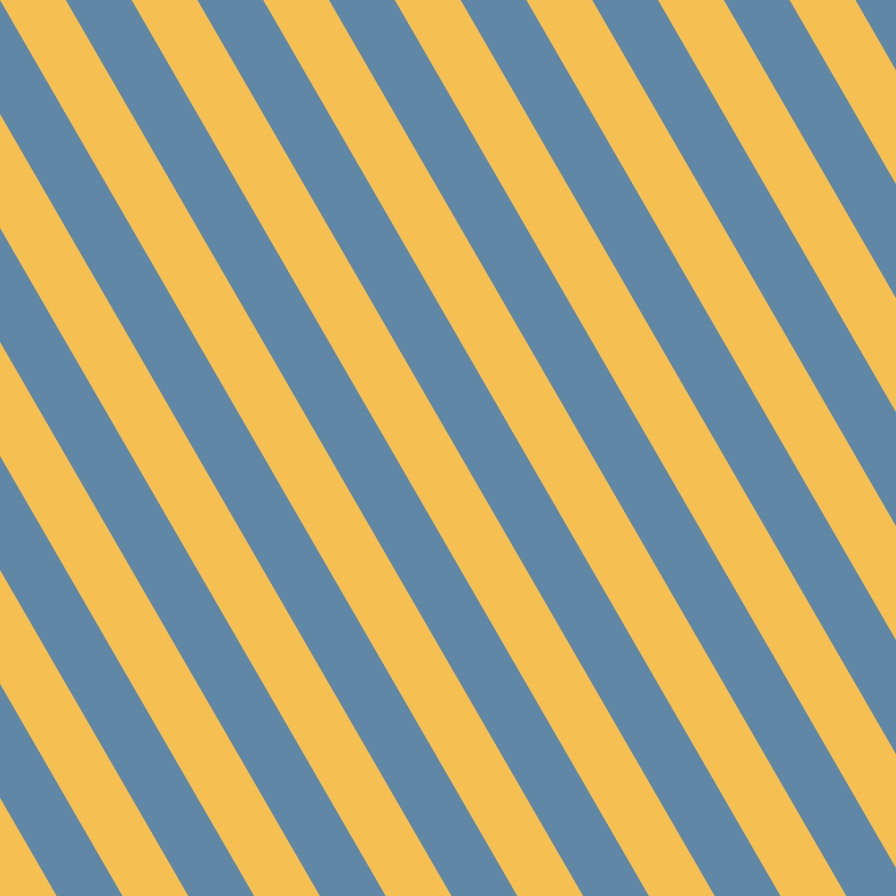
Give the GLSL for this pattern, as a WebGL 2 fragment shader.

```glsl
#version 300 es
precision highp float;
// Flat diagonal stripes of equal width in two colours, falling to the right.
// Position is projected on the stripe normal, then folded into one period
// to give a signed distance to the nearest stripe edge.

uniform vec2 u_resolution;
out vec4 fragColor;

const vec3 YELLOW = vec3(0.96, 0.75, 0.32);
const vec3 BLUE = vec3(0.38, 0.53, 0.65);

const float NORMAL_ANGLE = radians(30.0);
const float PERIOD = 0.1272;     // one yellow and one blue stripe
const float FIRST_EDGE = 0.5;    // where a yellow stripe begins along the normal
const float YELLOW_SHARE = 0.5;  // part of the period that is yellow

// Distance along the direction given by an angle.
float project(vec2 p, float angle) {
    return dot(p, vec2(cos(angle), sin(angle)));
}

// Signed distance to a repeating band that starts at 0; negative inside.
float bandDistance(float t, float period, float share) {
    float width = period * share;
    float fromCentre = mod(t - 0.5 * width + 0.5 * period, period) - 0.5 * period;
    return abs(fromCentre) - 0.5 * width;
}

// Coverage of a shape, blended over about one pixel.
float coverage(float dist, float pixel) {
    return clamp(0.5 - dist / pixel, 0.0, 1.0);
}

void main() {
    float pixel = 1.0 / u_resolution.y;
    vec2 p = gl_FragCoord.xy * pixel;

    float t = project(p, NORMAL_ANGLE) - FIRST_EDGE;
    float stripe = coverage(bandDistance(t, PERIOD, YELLOW_SHARE), pixel);

    fragColor = vec4(mix(BLUE, YELLOW, stripe), 1.0);
}
```
